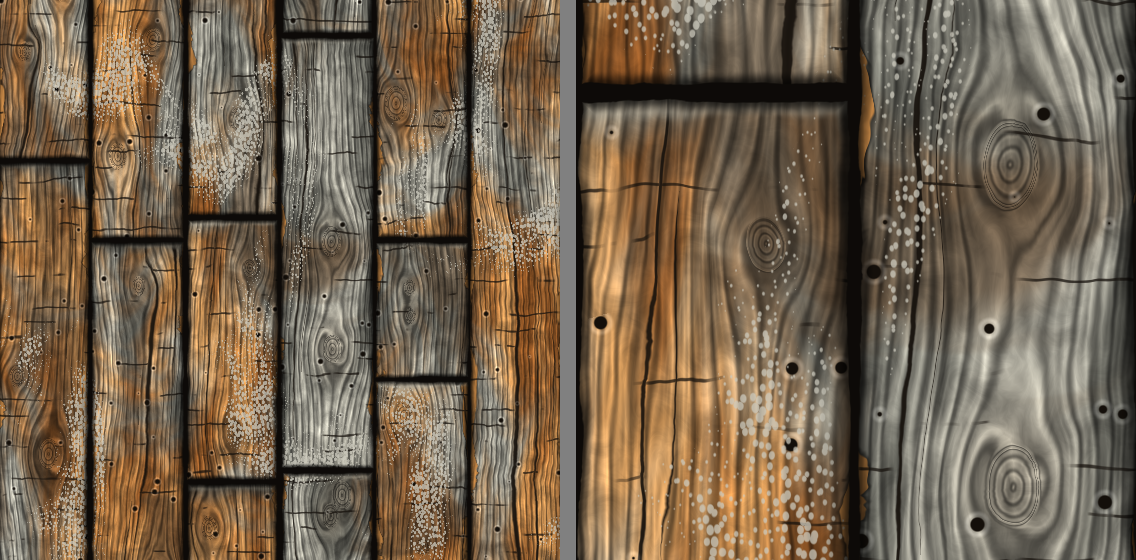
Left: the whole. Right: its middle third, enlarged.
Write a Shadertoy shader that draws this texture.

```glsl
// Weathered timber wall: six columns of upright planks in orange and grey wood.
// Grain is a stream function that flows around knots; layered sines stain it,
// cellular noise gives fibres, worm holes and paint flecks.

float hash(vec2 p) {
    vec3 a = fract(p.xyx * 0.1031);
    a += dot(a, a.yzx + 33.33);
    return fract((a.x + a.y) * a.z);
}

// Cellular noise: distance to the nearest seed, and that seed's random value
vec2 cells(vec2 p) {
    vec2 base = floor(p), best = vec2(9.0, 0.0);
    for (int j = -1; j <= 1; j++)
    for (int i = -1; i <= 1; i++) {
        vec2 cell = base + vec2(i, j);
        vec2 seed = cell + vec2(hash(cell), hash(cell + 57.3));
        float dist = length(seed - p);
        if (dist < best.x) best = vec2(dist, hash(cell + 19.7));
    }
    return best;
}

// Layered, folded sines, roughly -1 to 1
float layers(vec2 p) {
    float sum = 0.0, amp = 0.5;
    for (int i = 0; i < 6; i++) {
        p = mat2(0.8, -0.6, 0.6, 0.8) * p * 1.8 + 2.3;
        p += 0.6 * sin(p.yx);
        sum += amp * sin(p.x + sin(p.y));
        amp *= 0.6;
    }
    return sum;
}

// Per column: upper cut, lower cut, weathering
const vec3 columns[6] = vec3[6](
    vec3(0.71, -0.2, 0.52), vec3(0.57, -0.2, 0.38), vec3(0.61, 0.145, 0.62),
    vec3(0.93, 0.165, 0.95), vec3(0.57, 0.325, 0.42), vec3(1.2, -0.2, 0.22));

void mainImage(out vec4 fragColor, in vec2 fragCoord) {
    float px = 1.0 / iResolution.y;
    vec2 p = fragCoord * px * 0.985 + 0.0075;

    // Plank layout
    float col = clamp(floor(p.x * 6.0), 0.0, 5.0);
    vec3 column = columns[int(col)];
    float row = step(column.x, p.y) + step(column.y, p.y);
    float bottom = row < 0.5 ? -0.2 : row < 1.5 ? column.y : column.x;
    float top = row < 0.5 ? column.y : row < 1.5 ? column.x : 1.2;
    vec2 id = vec2(col, row) * 3.0 + 7.0;
    float rnd = hash(id);
    vec2 halfSize = vec2(0.077 + 0.004 * rnd, (top - bottom) * 0.5 - 0.005);
    vec2 q = p - vec2((col + 0.5) / 6.0, (top + bottom) * 0.5);
    q.x += 0.008 * (hash(id + 1.0) - 0.5) * q.y;
    vec2 inset = halfSize - abs(q);
    float edge = min(inset.x, inset.y) + 0.0018 * layers(p * 22.0);
    float topInset = halfSize.y - q.y;

    // Grain coordinate, pushed aside by knots
    float u = q.x + 0.008 * sin(q.y * 8.0 + 6.0 * rnd)
            + 0.012 * layers(vec2(q.x * 5.0, q.y * 2.0) + id);
    float knot = 0.0, knotRings = 0.0, halo = 0.0;
    for (float i = 0.0; i < 2.0; i++) {
        vec2 s = id + 11.0 * i;
        vec2 center = (vec2(hash(s + 2.0), hash(s + 3.0)) - 0.5) * vec2(0.1, 1.7 * halfSize.y);
        float radius = 0.008 + 0.012 * hash(s + 4.0);
        vec2 d = (q - center) * vec2(1.0, 0.65) + 0.0015 * layers(p * 18.0);
        float dist = length(d), reach = 4.5 * radius * radius;
        u -= d.x * reach / (dist * dist + 0.55 * reach);
        float core = smoothstep(radius * 1.1, radius * 0.8, dist);
        knot = max(knot, core);
        knotRings = mix(knotRings, dist / radius * 20.0, core);
        halo = max(halo, exp(-dist * dist / reach));
    }
    float phase = mix(u * (520.0 + 200.0 * rnd) + 3.0 * layers(vec2(u * 14.0, q.y * 2.0)), knotRings, knot);
    float line = pow(0.5 + 0.5 * sin(phase), 3.0);
    float crest = pow(0.5 + 0.5 * sin(phase + 1.6), 4.0);
    float fibre = cells(vec2(u * 270.0, p.y * 16.0)).x;

    // Warm wood, silvered wood and brown stains
    float blotch = layers(vec2(p.x * 9.0, p.y * 4.0) + id * 3.0);
    float tone = smoothstep(-0.8, 0.8, layers(vec2(u * 24.0, p.y * 5.0) + id));
    float weather = smoothstep(-0.3, 0.3, column.z - 0.5 + 0.4 * (rnd - 0.5) + 0.5 * blotch);
    weather = max(weather, 0.8 * smoothstep(0.035, 0.0, topInset + 0.015 * blotch));
    vec3 warm = mix(vec3(0.54, 0.32, 0.14), vec3(0.82, 0.59, 0.34), tone);
    vec3 silver = mix(vec3(0.39, 0.39, 0.36), vec3(0.68, 0.67, 0.62), tone);
    vec3 wood = mix(warm, silver, weather);
    float stain = smoothstep(0.15, 0.75, layers(p * vec2(7.0, 5.0) + 31.0));
    wood = mix(wood, vec3(0.35, 0.27, 0.19), 0.6 * stain + 0.25 * halo);
    wood *= (1.0 - 0.38 * line) * (1.0 + 0.16 * crest) * (0.78 + 0.45 * fibre);
    wood *= 1.0 + 0.16 * layers(p * vec2(70.0, 45.0));

    // Chipped sides showing raw wood
    float chip = 0.018 * layers(vec2(p.x * 14.0, p.y * 9.0) + id) - 0.004 - inset.x;
    wood *= 1.0 - 0.5 * smoothstep(-0.003, 0.0, chip);
    vec3 raw = vec3(0.76, 0.52, 0.27) * (0.75 + 0.4 * fibre);
    wood = mix(wood, raw, smoothstep(-px, px, chip));

    // Long splits along the grain and short checks across it
    float crack = 0.0;
    for (float i = 0.0; i < 3.0; i++) {
        vec2 s = id + 5.0 * i;
        float path = (hash(s + 6.0) - 0.5) * 0.12 + 0.002 * layers(vec2(p.y * 14.0, s.x));
        float width = 0.003 * layers(vec2(p.y * 1.5, 0.0) + s * 2.7);
        crack = max(crack, smoothstep(px, -px, abs(u - path) - width) * step(0.0, width));
    }
    float level = p.y * 36.0 + 0.25 * layers(p * 8.0) + 9.0 * rnd;
    float checkMask = smoothstep(0.3, 0.6, layers(vec2(p.x * 12.0, floor(level) * 3.7) + id));
    float check = smoothstep(0.0008 + px, 0.0004, abs(fract(level) - 0.5) / 36.0) * checkMask;
    wood = mix(wood, vec3(0.09, 0.07, 0.05), max(0.92 * crack, 0.75 * check));

    // Worm holes with pale rims, then pale paint flecks
    vec2 hole = cells(p * 23.0);
    float holeEdge = hole.x / 23.0 - 0.0045 * hash(vec2(hole.y * 91.0, 3.0));
    float holed = step(0.72, hole.y);
    wood += 0.13 * holed * smoothstep(0.0025, 0.0, abs(holeEdge - 0.002));
    wood = mix(wood, vec3(0.08, 0.06, 0.04), holed * smoothstep(px, -px, holeEdge));
    float fleckSize = 0.5 * smoothstep(0.2, 0.9, layers(p * vec2(8.0, 5.0) + 4.0));
    float fleck = smoothstep(fleckSize + 0.1, fleckSize - 0.1, cells(p * vec2(190.0, 140.0)).x);
    wood = mix(wood, vec3(0.80, 0.79, 0.74), 0.75 * fleck * step(0.03, fleckSize));

    // Worn upper rim, rounded sides, shade on recessed planks, dark gaps
    float rim = smoothstep(0.012, 0.004, topInset + 0.004 * blotch);
    wood = mix(wood, vec3(0.66, 0.64, 0.58) * (0.7 + 0.5 * fibre), 0.55 * rim);
    wood *= mix(0.35, 1.0, smoothstep(0.0, 0.008, edge));
    wood *= 1.0 - 0.5 * step(0.5, hash(id + 8.0)) * exp(-max(topInset, 0.0) / 0.02);
    wood *= 1.0 - 0.25 * smoothstep(0.02, 0.0, halfSize.x - q.x);
    vec3 color = mix(vec3(0.05, 0.04, 0.03), wood, smoothstep(-px, px, edge));
    fragColor = vec4(clamp(color, 0.0, 1.0), 1.0);
}
```
